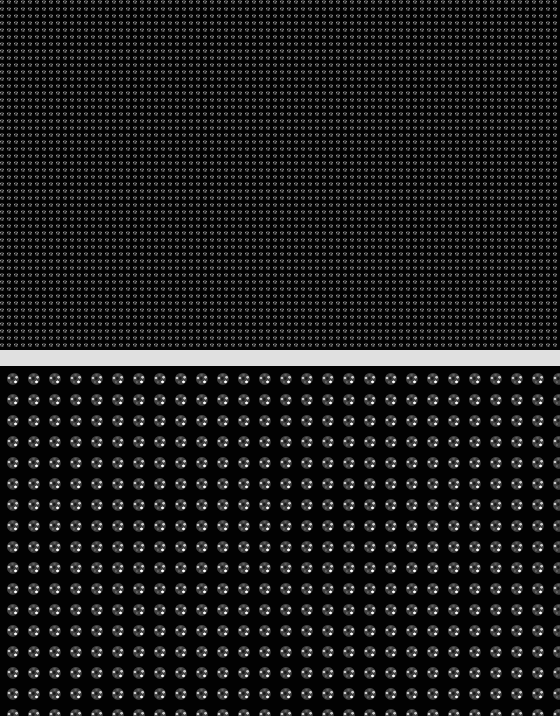
Top, the full canvas; bottom, a detail of the centre.
A Shadertoy shader for this pattern:

```glsl
// A fine grid of small grey speckled studs on black, 80 across and 50 down.

// Coverage of a shape from its signed distance, softened over one pixel.
float cover(float dist, float pixel) {
    return clamp(0.5 - dist / pixel, 0.0, 1.0);
}

// Brightness of one stud, centred on the origin of its cell.
float stud(vec2 p, float pixel) {
    // Dim body with a darker core
    float body = cover(length(p) - 0.28, pixel);
    float core = cover(length(p - vec2(-0.03, 0.02)) - 0.07, pixel);
    float light = 0.25 * body * (1.0 - 0.6 * core);

    // Bright specks around the rim, strongest at the lower right
    for (int i = 0; i < 5; i++) {
        float k = float(i);
        float angle = -0.85 + 1.2566 * k;
        vec2 centre = 0.19 * vec2(cos(angle), sin(angle));
        float strength = i == 0 ? 1.0 : 0.38 + 0.42 * mod(k, 2.0);
        float speck = cover(length(p - centre) - 0.07, pixel);
        light = max(light, strength * speck);
    }
    return light;
}

void mainImage(out vec4 fragColor, in vec2 fragCoord) {
    vec2 repeats = vec2(80.0, 50.0);
    vec2 grid = fragCoord / iResolution.xy * repeats;
    float pixel = repeats.y / iResolution.y;

    // Wrapped offset from the nearest stud, set toward the upper left of each cell
    vec2 p = fract(grid - vec2(0.28, 0.72) + 0.5) - 0.5;

    fragColor = vec4(vec3(max(0.008, stud(p, pixel))), 1.0);
}
```
